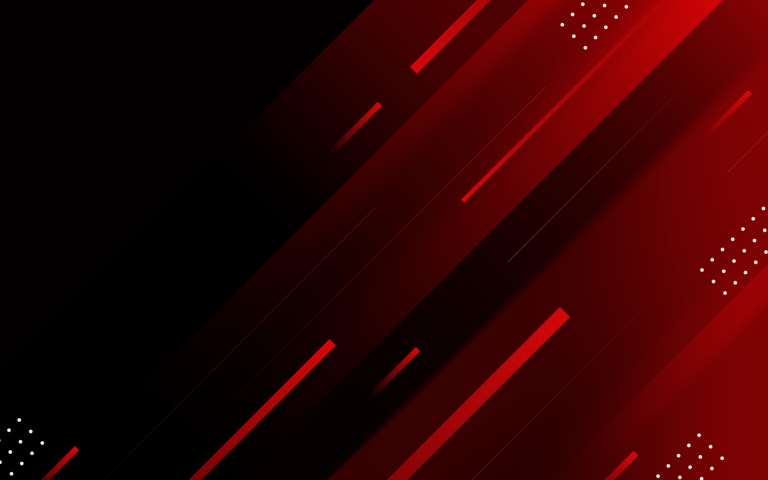
Give the GLSL for this background, as a WebGL 1 fragment shader.

```glsl
precision highp float;
// Dark red diagonal background: wide shaded bands, tapering bars, hairlines and dot grids.
// Everything lives in 45 degree axes: q.x runs across the bands, q.y runs along them.
// Both axes are stretched by sqrt(2), in units of the canvas height.
uniform vec2 u_resolution;

float soft;

float edge(float d) {
  return smoothstep(-soft, soft, d);
}

// Bar centred on 'across', crisp at 'head' and fading out towards 'tail'
float bar(vec2 q, float across, float head, float tail, float halfWidth) {
  float t = (q.y - tail) / (head - tail);
  float cover = edge(halfWidth - abs(q.x - across));
  return cover * edge((1.0 - t) * abs(head - tail)) * clamp(t, 0.0, 1.0);
}

// Three rows of dots, starting at 'corner', with 'count' dots in each row
float dots(vec2 q, vec2 corner, float count) {
  vec2 pitch = vec2(0.048, 0.0427);
  vec2 g = q - corner;
  vec2 id = clamp(floor(g / pitch + 0.5), vec2(0.0), vec2(2.0, count - 1.0));
  return edge(0.0053 - length(g - id * pitch));
}

// Red level of the layered bands
float bands(vec2 q, float x) {
  float rise = clamp((q.y + 0.6) / 2.05, 0.0, 1.1);

  float outer = 0.3 * smoothstep(0.05, 1.0, q.y);
  float level = mix(0.006, outer, edge(q.x - 0.779));

  float rim = 1.0 - smoothstep(1.12, 1.21, q.x);
  float core = 0.72 + 0.3 * smoothstep(1.27, 1.46, q.x) + 0.24 * rim;
  level = mix(level, 0.78 * pow(rise, 1.6) * core, edge(q.x - 1.1));

  float shadow = 0.025 + 0.42 * pow(rise, 3.0);
  level = mix(level, shadow, edge(q.x - 1.506));

  float lower = 0.19 + 0.08 * rise + 0.24 * smoothstep(1.1, 1.6, x);
  lower -= 0.08 * smoothstep(1.8, 2.08, q.x) * (1.0 - rise);
  level = mix(level, lower, smoothstep(1.672, 1.682 + 0.06 * rise, q.x));

  float corner = 0.17 + 0.33 * smoothstep(1.08, 1.6, x);
  level = mix(level, corner, smoothstep(2.06, 2.1, q.x));

  // Lighter strip across the lower right corner
  float strip = edge(q.x - 2.15) * (1.0 - smoothstep(2.2, 2.26, q.x));
  return level + 0.1 * strip * smoothstep(0.0, 1.0, q.y);
}

void main() {
  vec2 p = gl_FragCoord.xy / u_resolution.y;
  vec2 q = vec2(p.x + 1.0 - p.y, p.x + p.y - 1.0);
  soft = 1.1 / u_resolution.y;

  float level = bands(q, p.x);
  vec3 color = level * vec3(1.0, 0.015, 0.025);

  // Hairlines
  float hair = 0.4 * bar(q, 1.215, 0.35, -1.8, 0.0012);
  hair += 0.6 * bar(q, 1.318, 0.955, -0.5, 0.0012);
  hair += 0.8 * bar(q, 1.604, 0.51, 1.4, 0.0012);
  hair += 0.7 * bar(q, 1.875, 1.158, 1.8, 0.0012);
  hair += 0.6 * bar(q, 1.984, -0.2, 0.85, 0.0012);
  color = mix(color, vec3(0.62, 0.14, 0.12), hair);

  // Long bars
  float glow = bar(q, 1.008, 0.715, 1.7, 0.0147);
  glow += bar(q, 1.406, -0.02, -1.3, 0.0133);
  glow += bar(q, 1.827, 0.527, -0.9, 0.021);
  glow += bar(q, 1.383, 0.545, 1.55, 0.0065);

  // Short streaks
  glow += bar(q, 1.008, 0.575, 0.365, 0.009);
  glow += bar(q, 1.598, 0.144, -0.056, 0.009);
  glow += bar(q, 1.754, 1.371, 1.18, 0.008);
  glow += bar(q, 1.094, -0.773, -1.0, 0.009);
  glow += bar(q, 2.269, 0.381, 0.17, 0.01);
  color = mix(color, vec3(0.83, 0.03, 0.04), min(glow, 1.0));

  // Dot grids
  float dot4 = dots(q, vec2(0.915, -0.963), 4.0);
  dot4 += dots(q, vec2(1.223, 1.12), 6.0);
  dot4 += dots(q, vec2(2.025, 0.9), 8.0);
  dot4 += dots(q, vec2(2.363, 0.379), 5.0);
  color = mix(color, vec3(1.0, 0.93, 0.9), min(dot4, 1.0));

  gl_FragColor = vec4(color, 1.0);
}
```
